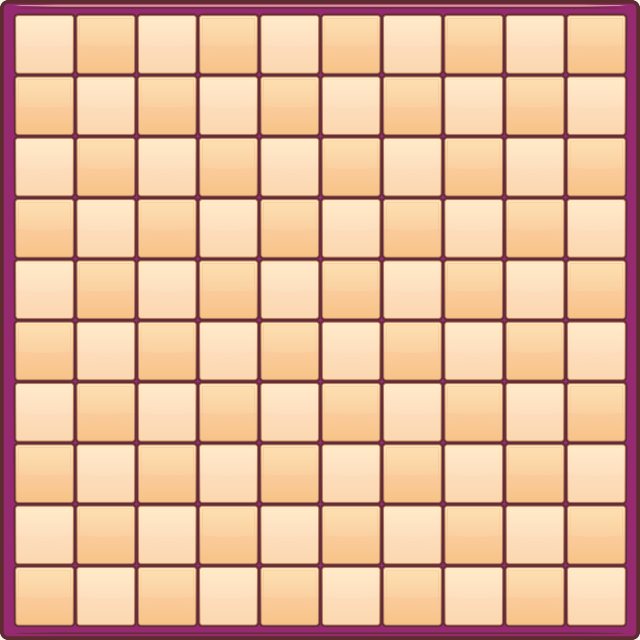
Write a WebGL 1 fragment shader that draws this pattern.

```glsl
precision highp float;
// Glossy ten by ten checkerboard of cream and apricot tiles in a purple frame.

uniform vec2 u_resolution;

// Signed distance to a rounded box centred on the origin.
float roundedBox(vec2 p, vec2 halfSize, float radius) {
  vec2 q = abs(p) - halfSize + radius;
  return length(max(q, 0.0)) + min(max(q.x, q.y), 0.0) - radius;
}

// Coverage of the inside of a shape, smoothed over about one pixel.
float inside(float dist, float pixel) {
  return 1.0 - smoothstep(-0.5 * pixel, 0.5 * pixel, dist);
}

// Horizontal streak that thins out and fades towards both ends.
float streak(vec2 uv, float height, float thickness, float pixel) {
  float taper = smoothstep(0.02, 0.10, uv.x) * smoothstep(0.02, 0.10, 1.0 - uv.x);
  float dist = abs(uv.y - height) - thickness * mix(0.4, 1.0, taper);
  return inside(dist, pixel) * mix(smoothstep(0.02, 0.035, min(uv.x, 1.0 - uv.x)), 1.0, taper);
}

// Purple frame with a dark rim, a highlight on top and a groove below.
vec3 frameColor(vec2 uv, float pixel) {
  vec3 purple = vec3(0.585, 0.165, 0.44);
  vec3 rim = vec3(0.37, 0.17, 0.19);
  vec3 color = mix(purple, rim, 0.65 * streak(uv, 0.9875, 0.0014, pixel));
  color = mix(color, vec3(0.83, 0.60, 0.58), streak(uv, 0.9912, 0.0016, pixel));
  color = mix(color, rim, 0.8 * streak(uv, 0.0105, 0.0014, pixel));
  float edge = roundedBox(uv - 0.5, vec2(0.5), 0.013);
  color = mix(rim, color, inside(edge + 0.0058, pixel));
  return mix(vec3(0.96), color, inside(edge, pixel));
}

// Tile face: vertical gradient, curved gloss seam and a thin inner bevel.
vec3 tileFace(vec2 p, float dist, float apricot, float pixel) {
  vec3 top = mix(vec3(1.0, 0.915, 0.785), vec3(0.992, 0.872, 0.69), apricot);
  vec3 middle = mix(vec3(0.993, 0.875, 0.75), vec3(0.982, 0.815, 0.63), apricot);
  vec3 bottom = mix(vec3(0.985, 0.845, 0.69), vec3(0.97, 0.765, 0.53), apricot);
  vec3 color = mix(middle, top, smoothstep(-0.1, 0.48, p.y));
  color = mix(bottom, color, smoothstep(-0.48, 0.0, p.y));

  float seam = p.y + 0.03 - 0.12 * p.x * p.x;
  float gloss = inside(seam, pixel) * smoothstep(-0.35, 0.0, seam);
  color -= gloss * mix(vec3(0.0, 0.012, 0.018), vec3(0.0, 0.022, 0.025), apricot);

  float bevel = inside(abs(dist + 0.055) - 0.006, pixel) * smoothstep(-0.45, 0.3, p.y);
  color = mix(color, vec3(0.955, 0.735, 0.49), bevel * mix(0.1, 0.5, apricot));
  float lip = inside(abs(dist + 0.038) - 0.010, pixel) * smoothstep(0.3, 0.46, p.y);
  return mix(color, vec3(1.0, 0.93, 0.81), 0.6 * lip);
}

void main() {
  vec2 uv = gl_FragCoord.xy / u_resolution;
  float pixel = 1.0 / min(u_resolution.x, u_resolution.y);
  vec3 color = frameColor(uv, pixel);

  // Ten cells each way; the outer cells extend over the frame.
  float pitch = 0.0958;
  vec2 board = (uv - vec2(0.0217, 0.0205)) / pitch;
  vec2 cell = clamp(floor(board), 0.0, 9.0);
  vec2 p = board - cell - 0.5;
  float tilePixel = pixel / pitch;
  float apricot = 1.0 - mod(cell.x + cell.y, 2.0);

  // Tiles narrow slightly towards their lower edge.
  vec2 tapered = vec2(p.x * (1.0 - 0.012 * clamp(p.y, -0.5, 0.5)), p.y);
  float dist = roundedBox(tapered, vec2(0.481), 0.055);

  // Dark outline, leaving purple diamonds where four corners meet.
  color = mix(color, vec3(0.38, 0.165, 0.21), inside(dist - 0.024, tilePixel));

  // Brown edge that blends into the face.
  vec3 face = tileFace(p, dist, apricot, tilePixel);
  vec3 edge = mix(vec3(0.56, 0.36, 0.30), vec3(0.80, 0.60, 0.45), smoothstep(0.0, -0.022, dist));
  face = mix(edge, face, inside(dist + 0.022, max(tilePixel, 0.012)));
  color = mix(color, face, inside(dist, tilePixel));

  gl_FragColor = vec4(color, 1.0);
}
```
